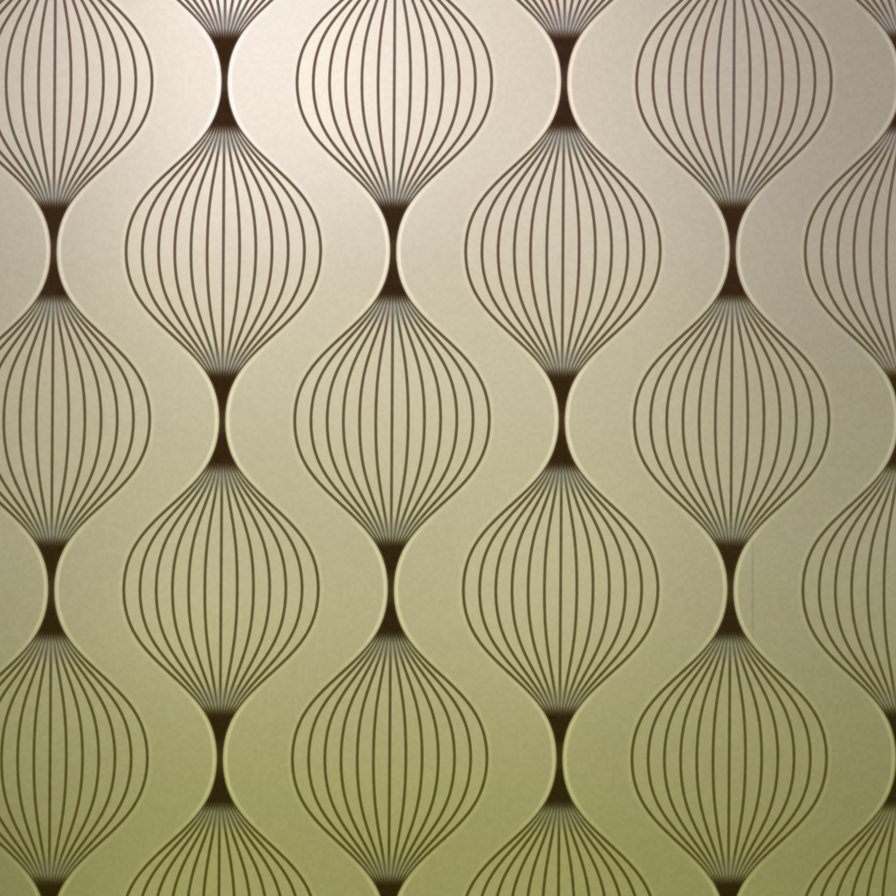
A Shadertoy shader for this pattern:

```glsl
// Ribbed lanterns strung on thin stems, in half-drop columns on a satin ground.
// One cosine-like width profile shapes each column; its ribs are scaled copies
// of that profile, and the light falls from pale at the top to olive below.

#define COLUMN_STEP 0.1895    // distance between neighbouring columns
#define DROP 0.3777           // height of one repeat
#define ORIGIN vec2(0.4375, 0.531)
#define LEAN 0.0069           // slight tilt of the hanging
#define BELLY 0.1085          // greatest half width of a lantern
#define STEM 0.0024           // half width of the stem
#define RIBS 6.0              // ribs on each side of the middle one
#define RIB_HALF 0.00155      // half the width of a rib
#define SOFTNESS 0.0013       // least edge blur
#define GRAIN 0.022

const float PI = 3.14159265;

float hash(vec2 p) {
    vec3 q = fract(vec3(p.xyx) * 0.1031);
    q += dot(q, q.yzx + 33.33);
    return fract((q.x + q.y) * q.z);
}

float noise(vec2 p) {
    vec2 i = floor(p), f = fract(p);
    f = f * f * (3.0 - 2.0 * f);
    return mix(mix(hash(i), hash(i + vec2(1, 0)), f.x),
               mix(hash(i + vec2(0, 1)), hash(i + vec2(1, 1)), f.x), f.y);
}

// Satin ground with a lamp glow above and shaded edges
vec3 groundColor(vec2 p) {
    vec3 olive = vec3(0.59, 0.585, 0.36);
    vec3 straw = vec3(0.735, 0.71, 0.565);
    vec3 blush = vec3(0.84, 0.79, 0.72);
    vec3 c = mix(olive, straw, smoothstep(-0.02, 0.48, p.y));
    c = mix(c, blush, smoothstep(0.38, 0.9, p.y));
    vec2 g = (p - vec2(0.3, 1.0)) / vec2(0.22, 0.3);
    c += vec3(0.12, 0.13, 0.15) * exp(-dot(g, g));
    float rightShade = smoothstep(0.55, 1.05, p.x) * mix(0.12, 0.27, p.y);
    float leftShade = smoothstep(0.22, -0.05, p.x) * 0.13;
    c *= 1.0 - rightShade - leftShade;
    return c * (0.985 + 0.03 * noise(p * 7.0));
}

// Lays one column of lanterns over the colour beneath
vec3 drawColumn(vec3 base, vec2 p, float n, float blur) {
    float x = p.x - ORIGIN.x - n * COLUMN_STEP - LEAN * (p.y - ORIGIN.y);
    float row = (p.y - ORIGIN.y) / DROP - 0.5 * n;
    float t = 2.0 * abs(fract(row + 0.5) - 0.5);   // 0 at belly, 1 at stem

    // Width profile and its slope
    float a = PI * t;
    float bent = a - 0.115 * sin(2.0 * a);
    float swell = 0.5 + 0.5 * cos(bent);
    float w = STEM + (BELLY - STEM) * swell;
    float slope = (BELLY - STEM) * PI / DROP * sin(bent) * (1.0 - 0.23 * cos(2.0 * a));

    float edge = (abs(x) - w) / sqrt(1.0 + slope * slope);
    float inside = 1.0 - smoothstep(-blur, blur, edge);

    // Pale rim beside the outline, strongest along the neck
    float rim = exp(-pow((edge - 0.0042) / 0.0019, 2.0));
    vec3 c = mix(base, min(base * 1.15 + 0.035, vec3(1.0)),
                 rim * mix(0.25, 0.85, smoothstep(0.5, 0.85, t)));
    c = mix(c, c * 1.02 + 0.005, inside);

    // Ribs, spread evenly across the belly
    float k = clamp(round(x / w * RIBS), -RIBS, RIBS) / RIBS;
    float d = abs(x - k * w) / sqrt(1.0 + k * k * slope * slope);
    float halfWidth = RIB_HALF * mix(0.65, 1.0, smoothstep(0.05, 0.5, swell));
    float rib = 1.0 - smoothstep(halfWidth - blur, halfWidth + blur, d);
    vec3 ribColor = mix(vec3(0.30, 0.28, 0.09), vec3(0.37, 0.31, 0.25), p.y);
    float tint = hash(vec2(k * RIBS + 20.0, floor(row + 0.5) + 7.0 * n + 50.0));
    ribColor += (1.0 - abs(k)) * p.y * mix(vec3(0.06, 0.0, 0.07), vec3(0.0, 0.05, 0.08), tint);
    c = mix(c, ribColor, rib * 0.92);

    // Grey sheen where ribs gather, then the dark neck
    float sheen = smoothstep(0.54, 0.66, t) * (1.0 - smoothstep(0.68, 0.78, t));
    vec3 sheenColor = mix(vec3(0.43, 0.43, 0.31), vec3(0.57, 0.56, 0.55), p.y);
    c = mix(c, sheenColor, sheen * inside * 0.6 * (1.0 - 0.5 * abs(x) / w));
    vec3 neckColor = mix(vec3(0.17, 0.14, 0.04), vec3(0.23, 0.15, 0.10), p.y);
    float neck = smoothstep(0.67, 0.76, t) * inside;
    neck *= 1.0 - 0.3 * smoothstep(0.86, 1.0, t);
    return mix(c, neckColor, neck);
}

void mainImage(out vec4 fragColor, in vec2 fragCoord) {
    vec2 p = fragCoord / iResolution.y;
    float blur = max(SOFTNESS, 0.8 / iResolution.y);
    vec3 color = groundColor(p);

    // Faint scuffed seam
    float seam = exp(-pow((p.x - 0.84) / 0.0015, 2.0));
    color *= 1.0 - 0.08 * seam * smoothstep(0.27, 0.31, p.y) * smoothstep(0.42, 0.36, p.y);

    // The two columns on either side of this point
    float left = floor((p.x - ORIGIN.x - LEAN * (p.y - ORIGIN.y)) / COLUMN_STEP);
    for (int i = 0; i < 2; i++)
        color = drawColumn(color, p, left + float(i), blur);

    color += GRAIN * (noise(p * 260.0) - 0.5);
    fragColor = vec4(clamp(color, 0.0, 1.0), 1.0);
}
```
